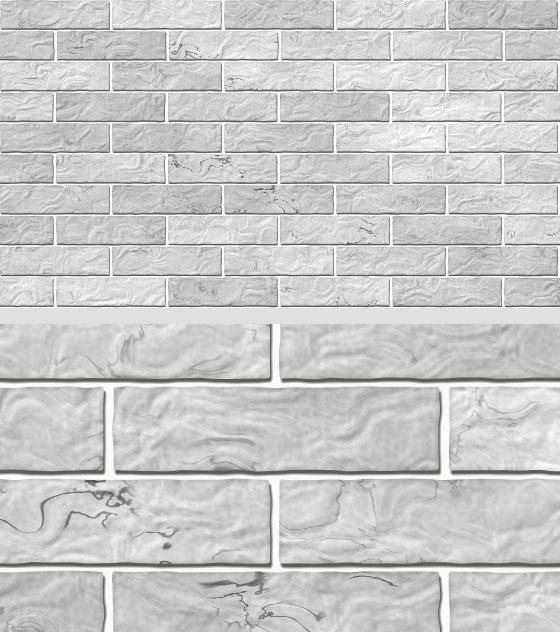
Top, the full canvas; bottom, a detail of the centre.
This texture is drawn by a WebGL 1 fragment shader. Its source:

```glsl
precision highp float;
// Draws a wall of pale grey, rough-faced bricks in running bond with white joints.

uniform vec2 u_resolution;

// Layout; lengths are in units of one row's height
const float COLUMNS = 5.0;
const float ROWS = 10.0;
const float ODD_ROW_SHIFT = 0.49;     // share of a brick's pitch
const float ROW_SHIFT_JITTER = 0.02;
const float JOINT_WIDTH = 0.105;
const float JOINT_HEIGHT = 0.095;
const float CORNER_RADIUS = 0.03;
const float EDGE_WEAR = 0.025;
const vec2 SHADOW_OFFSET = vec2(0.02, 0.045);

// Colours
const vec3 MORTAR = vec3(0.98);
const vec3 SHADOW = vec3(0.36, 0.36, 0.35);
const vec3 BRICK_DARK = vec3(0.755);
const vec3 BRICK_LIGHT = vec3(0.885);

// Surface
const float BLOTCH_STRENGTH = 0.16;
const float RELIEF_STRENGTH = 0.42;
const float GRAIN_STRENGTH = 0.06;
const float CRACK_STRENGTH = 0.38;
const float EDGE_SHADE = 0.07;
const vec2 TO_LIGHT = vec2(-0.035, -0.045);

float hash(vec2 p) {
  return fract(sin(dot(p, vec2(127.1, 311.7))) * 43758.5453);
}

float noise(vec2 p) {
  vec2 i = floor(p);
  vec2 f = fract(p);
  f = f * f * (3.0 - 2.0 * f);
  return mix(mix(hash(i), hash(i + vec2(1.0, 0.0)), f.x),
             mix(hash(i + vec2(0.0, 1.0)), hash(i + vec2(1.0, 1.0)), f.x), f.y);
}

float fbm(vec2 p) {
  float sum = 0.0;
  float gain = 0.5;
  for (int i = 0; i < 4; i++) {
    sum += gain * noise(p);
    p = mat2(1.6, 1.2, -1.2, 1.6) * p + 7.3;
    gain *= 0.5;
  }
  return sum;
}

// Bent coordinates, so that creases wander along the brick
vec2 warp(vec2 p) {
  return p * vec2(1.5, 2.6) + 1.3 * vec2(noise(p * 2.3), noise(p * 2.3 + 31.7));
}

// Height of the split stone face: soft lumps with sharp folds
float relief(vec2 p) {
  vec2 w = warp(p);
  float folds = abs(2.0 * fbm(w * 1.2) - 0.95);
  return 0.6 * fbm(w * 2.2) + 0.7 * folds;
}

float roundedBox(vec2 p, vec2 halfSize, float radius) {
  vec2 q = abs(p) - halfSize + radius;
  return length(max(q, 0.0)) + min(max(q.x, q.y), 0.0) - radius;
}

float coverage(float d, float pixel) {
  return clamp(0.5 - d / pixel, 0.0, 1.0);
}

vec3 brickFace(vec2 p, vec2 id, float d) {
  vec2 q = p + 60.0 * vec2(hash(id + 3.1), hash(id + 8.7));
  vec3 color = mix(BRICK_DARK, BRICK_LIGHT, hash(id + 0.5));

  // Stains and fine grain
  color += BLOTCH_STRENGTH * (fbm(q * vec2(0.8, 1.3)) - 0.47);
  color += GRAIN_STRENGTH * (noise(q * 24.0) - 0.5);

  // Slopes lit from the upper left
  float slope = relief(q) - relief(q + TO_LIGHT);
  color += RELIEF_STRENGTH * clamp(slope, -0.35, 0.2);

  // Sparse thin cracks, deeper on a few bricks
  float line = 1.0 - smoothstep(0.0, 0.045, abs(fbm(warp(q) * 1.7 + 19.0) - 0.47));
  float patches = smoothstep(0.56, 0.74, noise(q * vec2(1.3, 2.2) + 5.0));
  float depth = mix(0.4, 1.0, step(0.86, hash(id + 12.3)));
  color -= CRACK_STRENGTH * line * patches * depth;

  return color - EDGE_SHADE * smoothstep(-0.06, 0.0, d);
}

void main() {
  vec2 uv = gl_FragCoord.xy / u_resolution;
  float pitch = u_resolution.x / u_resolution.y * ROWS / COLUMNS;
  float pixel = ROWS / u_resolution.y;

  // Brick cell, counted from the top left
  vec2 cell = vec2(uv.x * COLUMNS, (1.0 - uv.y) * ROWS);
  float row = floor(cell.y);
  float odd = mod(row, 2.0);
  cell.x -= odd * (ODD_ROW_SHIFT + ROW_SHIFT_JITTER * hash(vec2(row, 4.0)));
  vec2 id = floor(cell);
  vec2 local = fract(cell) * vec2(pitch, 1.0);

  // Brick outline with slightly worn edges
  vec2 halfSize = 0.5 * (vec2(pitch, 1.0) - vec2(JOINT_WIDTH, JOINT_HEIGHT));
  vec2 p = local - halfSize - vec2(0.01, 0.015);
  float wear = EDGE_WEAR * (noise(p * 5.0 + id * 17.0) - 0.5);
  float brick = roundedBox(p, halfSize, CORNER_RADIUS) + wear;
  float shadow = roundedBox(p - SHADOW_OFFSET, halfSize, CORNER_RADIUS) + wear;

  vec3 color = mix(MORTAR, SHADOW, coverage(shadow, max(pixel, 0.03)));
  color = mix(color, brickFace(p, id, brick), coverage(brick, pixel));
  gl_FragColor = vec4(clamp(color, 0.0, 1.0), 1.0);
}
```
